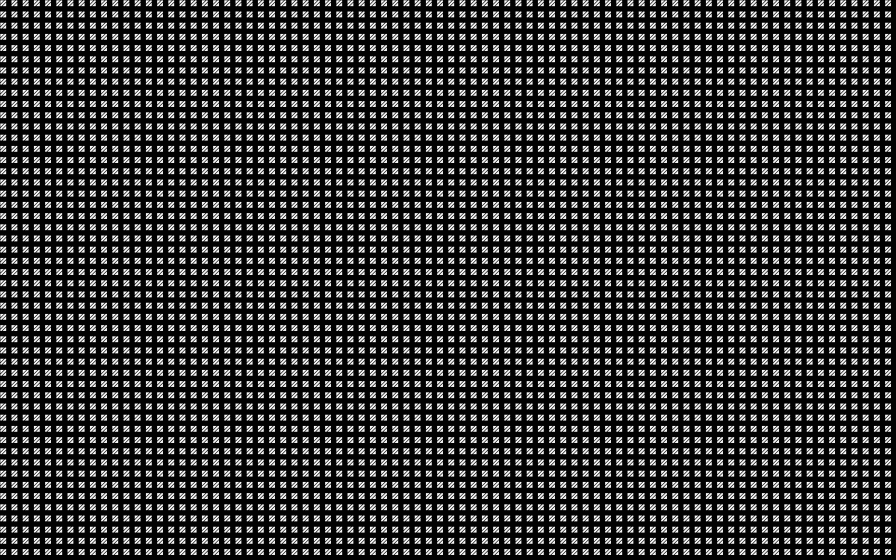
A Shadertoy shader for this pattern:

```glsl
// A tight 80 by 50 grid of small white tiles on near-black ground.
// Each tile is a square cut by two thin diagonal grooves; every pixel
// averages a small grid of samples so the fine detail stays smooth.

// Signed distance to an axis-aligned square
float squareDistance(vec2 p, float halfSide) {
    vec2 d = abs(p) - halfSide;
    return length(max(d, 0.0)) + min(max(d.x, d.y), 0.0);
}

// Distance to one tile, measured in cells
float tileDistance(vec2 cell) {
    vec2 p = fract(cell) - vec2(0.29, 0.71);
    float square = squareDistance(p, 0.26);

    // Twin grooves on either side of the rising diagonal
    float diagonal = abs(p.x - p.y) * 0.7071;
    float groove = abs(diagonal - 0.11) - 0.03;
    return max(square, -groove);
}

void mainImage(out vec4 fragColor, in vec2 fragCoord) {
    const int SAMPLES = 6;
    vec2 repeats = vec2(80.0, 50.0);
    float edge = repeats.x / iResolution.x / float(SAMPLES);

    // Average the tile coverage over the pixel
    float coverage = 0.0;
    for (int j = 0; j < SAMPLES; j++) {
        for (int i = 0; i < SAMPLES; i++) {
            vec2 offset = (vec2(i, j) + 0.5) / float(SAMPLES) - 0.5;
            vec2 cell = (fragCoord + offset) / iResolution.xy * repeats;
            coverage += clamp(0.5 - tileDistance(cell) / edge, 0.0, 1.0);
        }
    }
    coverage /= float(SAMPLES * SAMPLES);

    vec3 color = mix(vec3(0.008), vec3(0.98), coverage);
    fragColor = vec4(color, 1.0);
}
```
